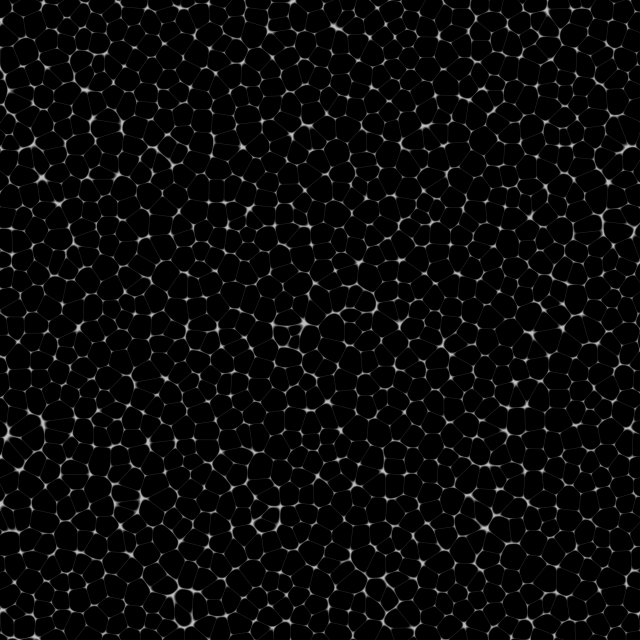
Reproduce this pattern procedurally as a WebGL 2 fragment shader.

```glsl
#version 300 es
precision highp float;
// Rounded black cells that touch along hairlines, with glowing grey joints between them.

uniform vec2 u_resolution;
out vec4 fragColor;

const float CELLS = 33.0;          // cells across the canvas
const float TILT = 0.5;            // turn of the cell rows, in radians
const float JITTER = 0.84;         // scatter of the cell centres
const float ROUNDING = 6.9;        // higher gives tighter cell corners
const float GLOW = 0.95;           // brightness of the joints
const float GLOW_LIMIT = 0.75;     // brightest joint
const float HAIRLINE = 0.14;       // brightness of the thin walls
const float HAIRLINE_WIDTH = 0.03; // half width of a wall, in cells
const int SAMPLES = 2;             // smoothing samples per pixel side
const vec3 GAP_COLOR = vec3(1.0);
const vec3 CELL_COLOR = vec3(0.0);

// Integer hash: two random values from a grid position
vec2 hash2(ivec2 cell) {
    uvec2 q = uvec2(cell + 1000) * uvec2(1597334673u, 3812015801u);
    uint n = q.x ^ q.y;
    n = (n ^ (n >> 16)) * 2146121005u;
    n = (n ^ (n >> 15)) * 2221713035u;
    n ^= n >> 16;
    return vec2(n & 0xffffu, n >> 16) / 65535.0;
}

// Scattered cell centre; every other row is shifted by half a cell
vec2 cellSite(ivec2 cell) {
    float shift = 0.5 * float(cell.y & 1) - 0.25;
    return vec2(cell) + 0.5 + vec2(shift, 0.0) + JITTER * (hash2(cell) - 0.5);
}

// Brightness of the gaps between cells at a point given in cell units
float cellGaps(vec2 p) {
    ivec2 home = ivec2(floor(p));
    float nearest = 1e3, second = 1e3, crowd = 0.0;
    vec2 nearestSite = vec2(0.0), secondSite = vec2(0.0);

    for (int y = -2; y <= 2; y++) {
        for (int x = -2; x <= 2; x++) {
            vec2 site = cellSite(home + ivec2(x, y)) - p;
            float d = length(site);
            crowd += exp(-ROUNDING * d);
            if (d < nearest) {
                second = nearest;
                secondSite = nearestSite;
                nearest = d;
                nearestSite = site;
            } else if (d < second) {
                second = d;
                secondSite = site;
            }
        }
    }

    // Joints: the smooth second distance drops below the nearest one
    float rivals = crowd * exp(ROUNDING * nearest) - 1.0;
    float joint = min(GLOW * log(max(rivals, 1.0)), GLOW_LIMIT);

    // Hairlines: distance to the wall between the two nearest sites
    float spacing = max(length(secondSite - nearestSite), 1e-3);
    float wall = (second * second - nearest * nearest) / (2.0 * spacing);
    float line = HAIRLINE * (1.0 - smoothstep(0.0, HAIRLINE_WIDTH, wall));
    return max(joint, line);
}

void main() {
    float scale = CELLS / min(u_resolution.x, u_resolution.y);
    mat2 turn = mat2(cos(TILT), sin(TILT), -sin(TILT), cos(TILT));
    float gaps = 0.0;
    for (int j = 0; j < SAMPLES; j++) {
        for (int i = 0; i < SAMPLES; i++) {
            vec2 offset = (vec2(i, j) + 0.5) / float(SAMPLES) - 0.5;
            gaps += cellGaps(turn * (gl_FragCoord.xy + offset) * scale);
        }
    }
    gaps /= float(SAMPLES * SAMPLES);
    fragColor = vec4(mix(CELL_COLOR, GAP_COLOR, gaps), 1.0);
}
```
